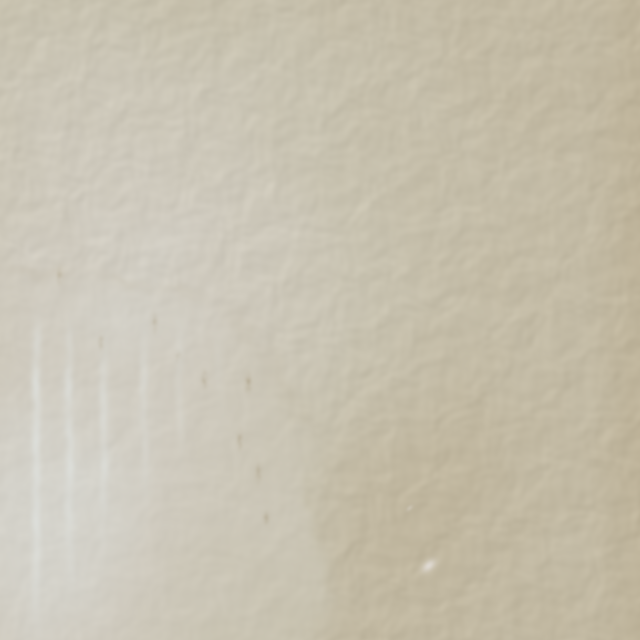
Give the GLSL for this texture, as a WebGL 1 fragment shader.

```glsl
precision highp float;
// Damp plaster wall: a soft cream glow fades into tan paint, with a wet stain
// and pale vertical runs at lower left. Broad Gaussians set the tone, gradient
// noise adds blotches and embossed wrinkles, loops scatter runs and specks.
uniform vec2 u_resolution;

const vec3 TAN = vec3(0.757, 0.722, 0.632);
const vec3 SAND = vec3(0.782, 0.760, 0.688);
const vec3 CREAM = vec3(0.812, 0.793, 0.747);
const vec3 CHALK = vec3(0.842, 0.842, 0.820);
const vec3 RUN_WHITE = vec3(0.872, 0.882, 0.868);
const vec3 DRIP_BROWN = vec3(0.66, 0.61, 0.50);
const vec3 FLECK_WHITE = vec3(0.89, 0.87, 0.85);
const vec2 STAIN_SIZE = vec2(0.51, 0.58);
const vec2 FLECK_POS = vec2(0.67, 0.116);
const float RUN_SPACING = 0.057;
const float RUN_WIDTH = 0.0075;
const float RELIEF = 0.05;
const float BLOTCH = 0.09;

float hash(float n) { return fract(sin(n * 127.1) * 4375.85); }

vec2 gradientAt(vec2 cell) {
  float a = 6.2832 * fract(sin(dot(cell, vec2(127.1, 311.7))) * 4375.85);
  return vec2(cos(a), sin(a));
}

float gradientNoise(vec2 p) {
  vec2 i = floor(p), f = fract(p);
  vec2 u = f * f * f * (f * (f * 6.0 - 15.0) + 10.0);
  vec2 e = vec2(1.0, 0.0);
  float low = mix(dot(gradientAt(i), f), dot(gradientAt(i + e), f - e), u.x);
  float high = mix(dot(gradientAt(i + e.yx), f - e.yx),
                   dot(gradientAt(i + 1.0), f - 1.0), u.x);
  return mix(low, high, u.y);
}

float wrinkles(vec2 p) {
  p += 0.012 * vec2(gradientNoise(p * 17.0), gradientNoise(p * 17.0 + 40.0));
  return gradientNoise(p * 27.0) + 0.4 * gradientNoise(p * 62.0 + 9.0);
}

float blob(vec2 p, vec2 center, vec2 radius) {
  vec2 d = (p - center) / radius;
  return exp(-dot(d, d));
}

vec3 wallColor(float tone) {
  float k = tone * 3.0;
  vec3 c = mix(TAN, SAND, clamp(k, -1.0, 1.0));
  c = mix(c, CREAM, clamp(k - 1.0, 0.0, 1.0));
  return mix(c, CHALK, clamp(k - 2.0, 0.0, 1.3));
}

// Pale vertical runs, fainter and shorter toward the right.
float waterRuns(vec2 p) {
  float amount = 0.0;
  for (int i = 0; i < 6; i++) {
    float n = float(i);
    float x = 0.052 + RUN_SPACING * n + 0.012 * (hash(n + 3.0) - 0.5);
    x += 0.006 * gradientNoise(vec2(n * 7.3, p.y * 9.0));
    x += 0.003 * gradientNoise(vec2(n * 3.7, p.y * 45.0));
    float top = 0.49 + 0.04 * hash(n + 8.0);
    float bottom = mix(0.02, 0.33, n / 5.0);
    float span = smoothstep(bottom - 0.05, bottom + 0.16, p.y)
               * (1.0 - smoothstep(top - 0.1, top + 0.01, p.y));
    float patchy = 0.8 + 0.7 * gradientNoise(vec2(n * 5.1, p.y * 24.0));
    float d = (p.x - x) / RUN_WIDTH;
    amount += exp(-d * d) * span * patchy * mix(1.0, 0.25, n / 5.0);
  }
  return clamp(amount, 0.0, 1.0);
}

// Small brown drips hanging inside the curved rim of the stain.
float brownDrips(vec2 p) {
  float amount = 0.0;
  for (int i = 0; i < 9; i++) {
    float n = float(i);
    float angle = 0.25 + 0.155 * n;
    vec2 rim = STAIN_SIZE * pow(vec2(cos(angle), sin(angle)), vec2(0.667));
    vec2 center = rim * mix(0.72, 0.99, hash(n + 21.0));
    vec2 radius = vec2(0.005, 0.007 + 0.008 * hash(n + 5.0));
    amount += blob(p, center, radius) * (0.2 + 0.3 * hash(n + 13.0));
  }
  return amount * (0.8 + 0.8 * gradientNoise(p * 95.0));
}

float paintFlecks(vec2 p) {
  float amount = 0.0;
  for (int i = 0; i < 2; i++) {
    float n = float(i);
    vec2 d = p - FLECK_POS - n * vec2(-0.03, 0.09);
    d = vec2(d.x * 0.75 + d.y * 0.66, d.y * 0.75 - d.x * 0.66);
    amount += blob(d, vec2(0.0), vec2(0.012, 0.007) / (1.0 + n)) / (1.0 + 1.5 * n);
  }
  return amount;
}

void main() {
  vec2 p = gl_FragCoord.xy / u_resolution;

  // Stain outline: a rounded quarter shape with a ragged rim.
  vec2 q = p / STAIN_SIZE;
  float rim = pow(dot(q * q, q), 0.3333) + 0.06 * gradientNoise(p * 11.0)
            + 0.025 * gradientNoise(p * 38.0);
  float wet = 1.0 - smoothstep(0.93, 1.06, rim);
  float rimLine = exp(-pow((rim - 1.0) / 0.022, 2.0))
                * (0.5 + gradientNoise(p * 13.0 + 5.0));

  // Broad light and dark areas.
  float tone = 0.13 - 0.13 * p.x + 0.62 * blob(p, vec2(0.22, 0.58), vec2(0.4));
  tone += 0.2 * wet * (1.0 - smoothstep(0.15, 0.5, p.y));
  tone += 0.42 * blob(p, vec2(0.06, 0.12), vec2(0.2, 0.25));
  tone -= 0.2 * blob(p, vec2(0.64, 0.18), vec2(0.14, 0.2)) * (1.0 - wet);
  tone -= 0.16 * smoothstep(0.9, 1.0, p.x);
  tone += BLOTCH * (gradientNoise(p * 5.0 + 2.0) + 0.6 * gradientNoise(p * 13.0));
  tone += 0.03 * gradientNoise(p * vec2(85.0, 14.0));
  vec3 color = wallColor(tone);

  // Wrinkled relief lit from the upper left, smoother where wet.
  float relief = wrinkles(p) - wrinkles(p + vec2(-0.005, 0.006));
  color += RELIEF * relief * mix(1.0, 0.55, wet);

  // Marks on the surface.
  color = mix(color, DRIP_BROWN, clamp(0.13 * rimLine + brownDrips(p), 0.0, 0.6));
  color = mix(color, RUN_WHITE, 0.75 * waterRuns(p));
  color = mix(color, FLECK_WHITE, 0.85 * paintFlecks(p));
  gl_FragColor = vec4(color, 1.0);
}
```
